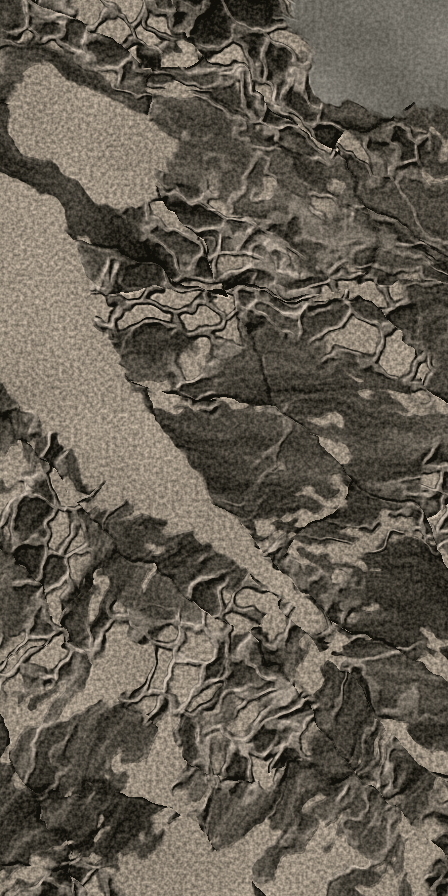
A WebGL 2 fragment shader for this texture:

```glsl
#version 300 es
precision highp float;
// Weathered shore rock: dark layered blocks, honeycomb hollows and drifts of pale sand.
// Fault blocks turn the layers; warped gradient noise and cells give a height field,
// which is lit from the upper left. Tapered strokes and noise lay the sand on top.
uniform vec2 u_resolution;
out vec4 fragColor;

const vec3 DARK = vec3(0.15, 0.14, 0.11);
const vec3 PALE = vec3(0.73, 0.68, 0.62);
const vec3 WARM = vec3(1.01, 1.0, 0.98);
const vec3 COOL = vec3(0.95, 0.99, 1.02);
const float SAND_TONE = 0.76;
const float SLAB_TONE = 0.55;
const float ROCK_TONE = 0.17;
const float GRAIN_SCALE = 115.0;
const float RELIEF_GAIN = 0.85;
const vec2 LIGHT_STEP = vec2(-0.0032, 0.0042);
const vec2 CELL_SCALE = vec2(11.0, 16.0);
const vec2 LAYER_SCALE = vec2(3.0, 17.0);

struct Surface { float height; float tone; float sand; float slab; };

float hash(vec2 p) {
  vec3 q = fract(p.xyx * 0.1031);
  q += dot(q, q.yzx + 33.33);
  return fract((q.x + q.y) * q.z);
}

float cornerSlope(vec2 cell, vec2 offset) {
  float a = 6.2832 * hash(cell);
  return dot(vec2(cos(a), sin(a)), offset);
}

float noise(vec2 p) {
  vec2 i = floor(p), f = p - i, e = vec2(1, 0);
  vec2 u = f * f * f * (f * (f * 6.0 - 15.0) + 10.0);
  return mix(mix(cornerSlope(i, f), cornerSlope(i + e, f - e), u.x),
             mix(cornerSlope(i + e.yx, f - e.yx), cornerSlope(i + 1.0, f - 1.0), u.x), u.y);
}

float fbm(vec2 p) {
  float sum = 0.0, amp = 0.6;
  for (int i = 0; i < 4; i++) {
    sum += amp * noise(p);
    p = p * 2.03 + 17.7;
    amp *= 0.52;
  }
  return sum;
}

// Distance to the nearest centre, gap to the next one, and cell id
vec3 cells(vec2 p) {
  vec2 base = floor(p);
  vec3 best = vec3(9.0, 9.0, 0.0);
  for (int y = -1; y <= 1; y++)
    for (int x = -1; x <= 1; x++) {
      vec2 c = base + vec2(x, y);
      float id = hash(c + 5.3);
      float d = length(c + vec2(id, hash(c + 41.9)) - p);
      if (d < best.x) best = vec3(d, best.x, id);
      else best.y = min(best.y, d);
    }
  return vec3(best.x, best.y - best.x, best.z);
}

// Coordinates whose x axis runs along the given angle
vec2 along(vec2 p, float angle) {
  float c = cos(angle), s = sin(angle);
  return mat2(c, -s, s, c) * p;
}

float stroke(vec2 p, vec2 a, vec2 b, float ra, float rb) {
  vec2 ba = b - a;
  float t = clamp(dot(p - a, ba) / dot(ba, ba), 0.0, 1.0);
  return length(p - a - ba * t) - mix(ra, rb, t);
}

Surface surfaceAt(vec2 p) {
  vec2 warp = vec2(fbm(p * 5.0), fbm(p * 5.0 + 31.0));
  vec2 q = p + 0.09 * warp;

  // Fault blocks and their layering
  vec3 block = cells(along(q, -0.75) * vec2(1.8, 4.2));
  float side = dot(q - vec2(0.31, 0.98), vec2(0.73, 0.68));
  float angle = side > 0.0 ? mix(-0.12, -0.62, step(1.35, q.y)) : 0.85;
  vec2 s = along(q, angle + 0.6 * (block.z - 0.5));
  float layers = fbm(s * LAYER_SCALE + block.z * 9.0);
  float veins = 1.0 - smoothstep(0.01, 0.085, abs(noise(s * vec2(3.5, 10.0) + 0.8 * warp)));
  veins *= smoothstep(-0.15, 0.2, noise(p * 3.1 + 4.0));
  float crack = 1.0 - smoothstep(0.0, 0.07, block.y);
  float fault = min(stroke(q, vec2(0.22, 1.95), vec2(1.05, 1.36), 0.004, 0.003),
                    stroke(q, vec2(0.64, 0.66), vec2(1.05, 0.2), 0.004, 0.003));
  crack = max(crack, 1.0 - smoothstep(0.0, 0.009, fault));

  // Smooth slab and honeycomb hollows
  float slabEdge = length((q - vec2(0.92, 1.95)) * vec2(1.0, 1.3)) - 0.27;
  float slab = 1.0 - smoothstep(-0.01, 0.015, slabEdge + 0.12 * layers);
  float hollowBias = 0.3 * smoothstep(0.24, 0.1, length((q - vec2(0.4, 1.42)) * vec2(0.85, 1.2)))
                   + 0.22 * smoothstep(0.13, 0.03, abs(slabEdge - 0.11));
  float hollows = smoothstep(0.05, 0.13, fbm(p * 2.7 + 8.0) + hollowBias) * (1.0 - slab);
  vec3 cell = cells(s * CELL_SCALE + 0.5 * warp);
  float wall = hollows * (1.0 - smoothstep(0.06, 0.2, cell.y));
  float pit = hollows * smoothstep(0.06, 0.4, cell.y);

  // Sand drifts, ragged patches and filled hollows
  float drift = stroke(q, vec2(-0.03, 1.43), vec2(0.24, 1.04), 0.19, 0.085);
  drift = min(drift, stroke(q, vec2(0.24, 1.04), vec2(0.68, 0.64), 0.085, 0.015));
  drift = min(drift, stroke(q, vec2(0.1, 1.76), vec2(0.27, 1.64), 0.08, 0.11));
  drift = min(drift, stroke(q, vec2(0.15, 0.42), vec2(0.27, 0.52), 0.025, 0.045));
  drift = min(drift, stroke(q, vec2(0.4, -0.03), vec2(0.58, 0.12), 0.09, 0.04));
  drift += 0.03 * noise(s * vec2(6.0, 38.0));
  float limit = mix(0.09, 0.19, smoothstep(0.1, 1.2, p.y)) - 0.2 * smoothstep(0.14, 0.0, p.y);
  float patches = fbm(s * vec2(4.0, 8.5) + 63.0) + 0.1 * noise(s * vec2(22.0, 50.0)) - limit;
  float sand = max(1.0 - smoothstep(-0.003, 0.005, drift), smoothstep(0.0, 0.035, patches) * (1.0 - hollows));
  float filled = step(0.5, cell.z) * hollows * smoothstep(0.2, 0.32, cell.y + 0.15 * layers);
  sand = max(sand, filled) * (1.0 - slab);

  float tone = ROCK_TONE + 0.5 * layers + 0.2 * (block.z - 0.5) + 0.3 * veins
             + 0.3 * wall - 0.1 * pit - 0.2 * crack;
  tone = mix(tone, SLAB_TONE + 0.3 * warp.x, slab);
  float height = 0.3 + 0.8 * layers + 0.35 * veins + 0.3 * wall - 0.6 * pit - 0.4 * crack;
  height = mix(height, 0.7 + 0.3 * warp.y, slab);
  return Surface(height * (1.0 - sand), tone, sand, slab);
}

void main() {
  vec2 p = gl_FragCoord.xy / u_resolution.x;
  Surface here = surfaceAt(p);
  float light = here.height - surfaceAt(p + LIGHT_STEP).height;

  // Loose grains are coarse on sand and finer in contrast on rock
  float grain = noise(p * GRAIN_SCALE) + 0.7 * noise(p * GRAIN_SCALE * 1.9 + 7.0);
  float sandTone = SAND_TONE + 0.2 * fbm(p * 4.0 + 12.0) + 0.42 * grain;
  float rockTone = here.tone + mix(0.3, 0.2, here.slab) * grain;
  float tone = mix(rockTone, sandTone, here.sand) + RELIEF_GAIN * clamp(light, -0.45, 0.45);

  vec3 color = mix(DARK, PALE, clamp(tone, -0.15, 1.15));
  color *= mix(mix(vec3(1), COOL, here.slab), WARM, here.sand);
  fragColor = vec4(color, 1.0);
}
```
